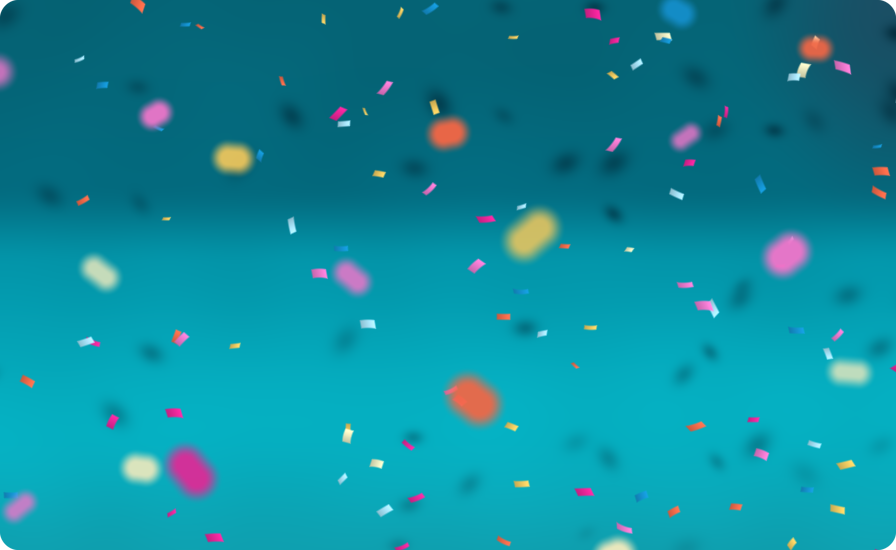
Reproduce this background procedurally as a WebGL 2 fragment shader.

```glsl
#version 300 es
precision highp float;

#define SHADOW_CELL 0.27
#define FLAKE_CELL 0.19
#define BOKEH_CELL 0.36
#define SHADOW_SIZE vec2(0.029, 0.021)
#define FLAKE_SIZE vec2(0.0135, 0.0078)
#define BOKEH_SIZE vec2(0.049, 0.040)
#define FLAKE_BLUR 0.0023
#define BOKEH_BLUR 0.018
#define HORIZON 0.575
#define CORNER_RADIUS 0.035

uniform vec2 u_resolution;
out vec4 fragColor;

const vec3 PALETTE[7] = vec3[7](
    vec3(0.92, 0.91, 0.74),   // cream
    vec3(0.93, 0.46, 0.79),   // pink
    vec3(0.94, 0.78, 0.36),   // yellow
    vec3(0.95, 0.40, 0.27),   // orange
    vec3(0.66, 0.88, 0.96),   // pale blue
    vec3(0.08, 0.56, 0.80),   // blue
    vec3(0.92, 0.13, 0.58));  // magenta

struct Piece {
    vec2 offset;   // from the piece centre to the shaded point
    vec2 centre;
    vec3 look;     // random turn, proportion and tint
    float scale;
    float chance;
};

vec3 hash3(ivec2 cell, int seed) {
    uvec3 v = uvec3(ivec3(cell, seed)) * 1664525u + 1013904223u;
    for (int i = 0; i < 2; i++) {
        v.x += v.y * v.z;
        v.y += v.z * v.x;
        v.z += v.x * v.y;
        v ^= v >> 16u;
    }
    return vec3(v & 0xffffu) / 65536.0;
}

float cornerSlope(ivec2 cell, vec2 offset) {
    return dot(hash3(cell, 99).xy * 2.0 - 1.0, offset);
}

float gradientNoise(vec2 p) {
    ivec2 cell = ivec2(floor(p));
    vec2 f = fract(p);
    vec2 w = f * f * f * (f * (f * 6.0 - 15.0) + 10.0);
    float low = mix(cornerSlope(cell, f),
                    cornerSlope(cell + ivec2(1, 0), f - vec2(1, 0)), w.x);
    float high = mix(cornerSlope(cell + ivec2(0, 1), f - vec2(0, 1)),
                     cornerSlope(cell + ivec2(1, 1), f - vec2(1, 1)), w.x);
    return mix(low, high, w.y);
}

vec2 rotate(vec2 p, float angle) {
    float c = cos(angle), s = sin(angle);
    return vec2(c * p.x + s * p.y, c * p.y - s * p.x);
}

float roundBox(vec2 p, vec2 halfSize, float radius) {
    vec2 d = abs(p) - halfSize + radius;
    return length(max(d, 0.0)) + min(max(d.x, d.y), 0.0) - radius;
}

// One piece per cell of a turned grid; the margin keeps it inside its cell
Piece pieceAt(vec2 p, float cellSize, float margin, int layer) {
    float angle = 0.4 + 1.1 * float(layer);
    vec2 grid = rotate(p, angle) / cellSize + 7.37 * float(layer);
    ivec2 cell = ivec2(floor(grid));
    vec3 place = hash3(cell, 3 * layer);
    vec2 local = fract(grid) - mix(vec2(margin), vec2(1.0 - margin), place.xy);
    vec2 offset = rotate(local * cellSize, -angle);
    return Piece(offset, p - offset, hash3(cell, 3 * layer + 1),
                 place.z, hash3(cell, 3 * layer + 2).x);
}

vec3 wall(vec2 uv, vec2 p) {
    vec3 upper = mix(vec3(0.01, 0.42, 0.50), vec3(0.02, 0.39, 0.46),
                     smoothstep(HORIZON, 1.0, uv.y));
    vec3 lower = mix(vec3(0.02, 0.69, 0.76), vec3(0.01, 0.58, 0.66),
                     smoothstep(0.22, HORIZON, uv.y));
    lower = mix(vec3(0.06, 0.62, 0.68), lower, smoothstep(-0.05, 0.22, uv.y));
    vec3 color = mix(lower, upper, smoothstep(-0.06, 0.09, uv.y - HORIZON));
    color = mix(color, vec3(0.13, 0.28, 0.37),
                0.75 * smoothstep(0.32, 0.0, length((1.0 - uv) * vec2(1.6, 0.7))));
    return color * (1.0 + 0.06 * gradientNoise(p * 4.0));
}

void main() {
    vec2 uv = gl_FragCoord.xy / u_resolution;
    vec2 p = gl_FragCoord.xy / u_resolution.y;
    vec2 canvas = vec2(u_resolution.x / u_resolution.y, 1.0);
    float pixel = 1.0 / u_resolution.y;
    vec3 color = wall(uv, p);

    // Soft shadows on the wall
    for (int layer = 1; layer <= 3; layer++) {
        Piece k = pieceAt(p, SHADOW_CELL, 0.23, layer);
        vec2 q = rotate(k.offset, 2.0 * (k.look.x - 0.5));
        q /= SHADOW_SIZE * mix(0.6, 1.0, k.scale);
        float strength = mix(0.2, 0.8, k.centre.y) * mix(0.4, 1.0, k.look.y);
        strength *= step(k.chance, mix(0.35, 0.95, k.centre.x / canvas.x));
        color = mix(color, vec3(0.0, 0.15, 0.21), strength * exp(-dot(q, q)));
    }

    // Crisp confetti, denser to the right
    for (int layer = 4; layer <= 6; layer++) {
        Piece k = pieceAt(p, FLAKE_CELL, 0.1, layer);
        float turn = 2.0 * k.look.x - 1.0;
        vec2 q = rotate(k.offset, 1.6 * turn * abs(turn));
        vec2 size = FLAKE_SIZE * mix(0.4, 1.1, sqrt(k.scale));
        size.y *= mix(0.5, 1.1, k.look.y);
        q.y += (k.look.y - 0.5) * 20.0 * q.x * q.x;
        q.x += (k.scale - 0.5) * q.y;
        float blur = max(FLAKE_BLUR, 0.7 * pixel);
        float cover = smoothstep(blur, -blur, roundBox(q, size, 0.001));
        cover *= step(k.chance, mix(0.4, 0.95, k.centre.x / canvas.x));
        vec3 tint = PALETTE[int(7.0 * pow(k.look.z, 0.8))];
        color = mix(color, tint * (1.0 + 0.15 * q.x / size.x), 0.97 * cover);
    }

    // Large pieces out of focus
    for (int layer = 7; layer <= 8; layer++) {
        Piece k = pieceAt(p, BOKEH_CELL, 0.19, layer);
        vec2 q = rotate(k.offset, 1.8 * (k.look.x - 0.5));
        vec2 size = BOKEH_SIZE * mix(0.5, 1.0, k.scale);
        size.y *= mix(0.65, 1.0, k.look.y);
        float blur = BOKEH_BLUR * mix(0.6, 1.0, k.scale);
        float cover = smoothstep(blur, -blur, roundBox(q, size, size.y));
        cover *= step(k.chance, 0.8) * mix(0.8, 1.0, k.look.y);
        vec3 tint = PALETTE[int(7.0 * pow(k.look.z, 2.2))];
        color = mix(color, tint, cover);
    }

    // Rounded white corners
    float frame = roundBox(p - 0.5 * canvas, 0.5 * canvas, CORNER_RADIUS);
    color = mix(color, vec3(1.0), smoothstep(-0.5 * pixel, pixel, frame));
    fragColor = vec4(color, 1.0);
}
```
